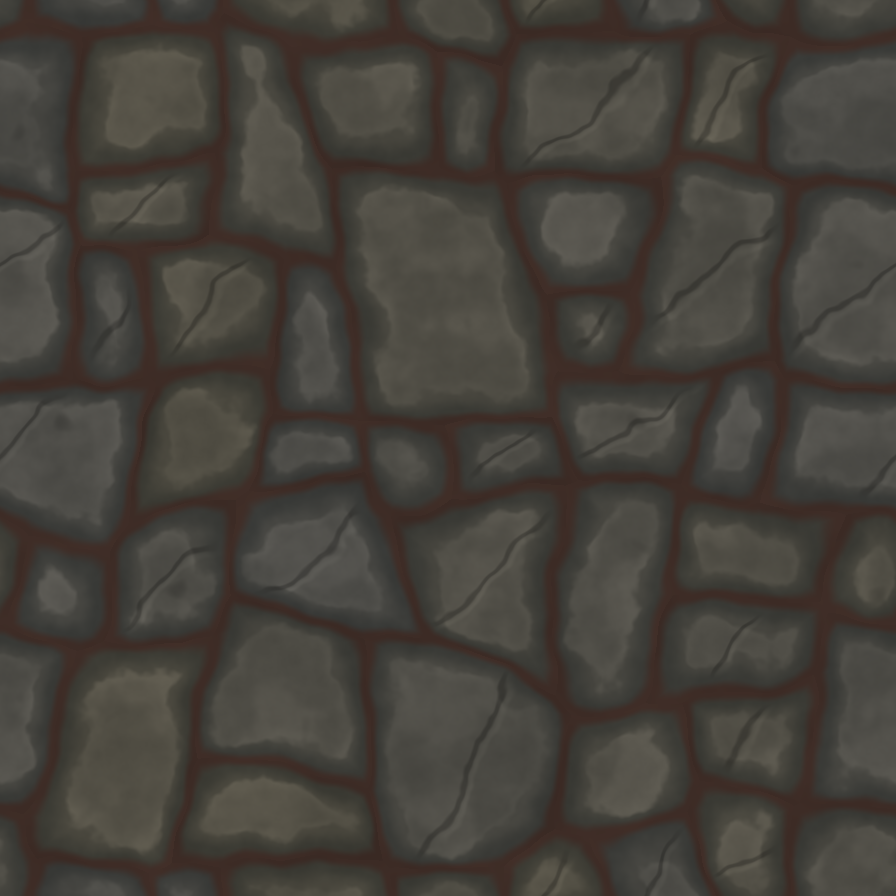
Give the GLSL for this texture, as a Shadertoy shader.

```glsl
// Painted dry-stone wall: slanted blocks in a pinwheel layout, some split in two,
// that grow until they meet, with ragged pale faces, cracks, pits and thin rusty joints.
// Wrapped gradient noise and an even grid make the wall tile in both directions.

#define GRID 6.0      // stones per side, must be even
#define SPREAD 0.70   // how far joints stray from the grid
#define SLANT 0.5     // tilt range of the joints
#define WARP 0.20     // bending of the joints
#define SPLIT 0.6     // share of long stones cut in two
#define CRACKED 0.36  // share of stones with a crack
#define JOINT vec3(0.240, 0.172, 0.148)
#define DARK  vec3(0.224, 0.225, 0.206)
#define MID   vec3(0.280, 0.274, 0.247)
#define LIGHT vec3(0.346, 0.335, 0.303)

struct Stone { float dist; vec2 local; vec2 id; };

vec2 hash2(vec2 p) {
    vec3 q = fract(p.xyx * vec3(0.1031, 0.1030, 0.0973));
    q += dot(q, q.yzx + 33.33);
    return fract((q.xx + q.yz) * q.zy);
}

// Gradient noise that repeats every n lattice units
float corner(vec2 cell, vec2 f, float n) {
    float a = 6.2832 * hash2(mod(cell, n) + n).x;
    return dot(vec2(cos(a), sin(a)), f);
}

float noise(vec2 p, float n) {
    vec2 i = floor(p), f = p - i, o = vec2(1, 0);
    vec2 u = f * f * f * (f * (f * 6.0 - 15.0) + 10.0);
    return mix(mix(corner(i, f, n), corner(i + o, f - o, n), u.x),
               mix(corner(i + o.yx, f - o.yx, n), corner(i + 1.0, f - 1.0, n), u.x), u.y);
}

float fbm(vec2 p, float n) {
    float sum = 0.0, amp = 1.0;
    for (int k = 0; k < 4; k++) {
        sum += amp * noise(p, n);
        p *= 2.0; n *= 2.0; amp *= 0.5;
    }
    return sum;
}

float smin(float a, float b, float k) {
    float h = max(k - abs(a - b), 0.0) / k;
    return min(a, b) - 0.25 * h * h * k;
}

// Signed distance to the joint of a cell: upright in even cells, level in odd ones
float joint(vec2 cell, vec2 p) {
    vec2 h = hash2(mod(cell, GRID) + 11.0) - 0.5;
    vec2 q = p - cell - 0.5;
    if (mod(cell.x + cell.y, 2.0) > 0.5) q = q.yx;
    float slope = SLANT * h.y;
    return (q.x - SPREAD * h.x - slope * q.y) * inversesqrt(1.0 + slope * slope);
}

// Distances to the left, right, bottom and top sides of the stone at vertex v
vec4 sides(vec2 v, vec2 p) {
    float odd = mod(v.x + v.y, 2.0);
    return vec4( joint(v + vec2(-1.0, odd - 1.0), p),
                -joint(v + vec2(0.0, -odd), p),
                 joint(v + vec2(-odd, -1.0), p),
                -joint(v + vec2(odd - 1.0, 0.0), p));
}

// Whole stone, or one half (0 or 1) of a split one
Stone stoneAt(vec2 v, vec2 p, int part) {
    vec2 id = mod(v, GRID) + 31.0;
    vec2 h = hash2(id);
    vec4 w = sides(v, p), s = sides(v, v);
    vec2 size = s.xz + s.yw;
    if (h.x < SPLIT && max(size.x, size.y) > 1.08) {
        bool wide = size.x > size.y;
        vec2 across = wide ? w.xy : w.zw;
        float cut = 0.5 * (across.x - across.y) - 0.4 * (h.y - 0.5);
        if (part == 1) { across.x = cut; id += 40.0; } else across.y = -cut;
        if (wide) w.xy = across; else w.zw = across;
    } else if (part == 1) return Stone(-9.0, vec2(0), id);
    float roundness = mix(0.12, 0.36, hash2(id + 5.0).x);
    float d = smin(min(w.x, w.y), min(w.z, w.w), roundness);
    return Stone(d, 0.5 * (w.xz - w.yw), id);
}

void mainImage(out vec4 fragColor, in vec2 fragCoord) {
    vec2 uv = fragCoord / iResolution.xy;

    // Bent grid space, then the nearest stone and its closest rival
    vec2 p = uv * GRID;
    p += WARP * vec2(noise(uv * 6.0, 6.0), noise(uv * 6.0 + 3.0, 6.0));
    p += 0.04 * vec2(noise(uv * 24.0, 24.0), noise(uv * 24.0 + 9.0, 24.0));
    vec2 base = floor(p + 0.5);
    Stone st = Stone(-9.0, vec2(0), vec2(0));
    float rival = -9.0;
    for (int k = 0; k < 18; k++) {
        int n = k / 2;
        Stone c = stoneAt(base + vec2(n % 3 - 1, n / 3 - 1), p, k % 2);
        rival = max(rival, min(c.dist, st.dist));
        if (c.dist > st.dist) st = c;
    }
    float d = mix(0.5 * (st.dist - rival), st.dist, 0.3);
    vec2 tone = hash2(st.id + 71.0), kind = hash2(st.id + 137.0);
    vec2 shift = floor(tone * 64.0);

    // Dark rim, rounded body and ragged worn face with a pale lip
    float ragged = fbm(uv * 15.0 + shift, 15.0);
    float patches = fbm(uv * 9.0 + shift.yx, 9.0);
    float body = smoothstep(0.05, 0.17, d + 0.06 * ragged);
    float edge = d + 0.13 * ragged;
    float face = smoothstep(0.135, 0.185, edge);
    float worn = smoothstep(-0.15, 0.25, patches + 0.2 * st.local.y);
    vec3 col = mix(DARK, MID, body);
    col = mix(col, LIGHT, face * (0.15 + 0.4 * tone.x + 0.4 * worn));
    col *= 1.0 + 0.05 * face * (1.0 - smoothstep(0.18, 0.26, edge));

    // Cracks with a pale lower lip, and small pits
    float angle = 0.3 + 0.8 * kind.y;
    float crack = dot(st.local, vec2(-sin(angle), cos(angle))) + 0.12 * patches;
    float broken = step(kind.x, CRACKED) * body;
    col *= 1.0 - 0.22 * broken * (1.0 - smoothstep(0.006, 0.028, abs(crack)));
    col *= 1.0 + 0.09 * broken * (1.0 - smoothstep(0.0, 0.035, abs(crack + 0.045)));
    col *= 1.0 - 0.13 * face * smoothstep(0.42, 0.6, noise(uv * 22.0 + shift, 22.0));

    // Warm or cool tint per stone and brushed mottling
    col *= 1.0 + (tone.y - 0.5) * vec3(0.05, 0.02, -0.07);
    col *= 1.0 + 0.05 * patches + 0.05 * fbm(uv * 40.0, 40.0);

    // Soft rust-brown joints
    float gap = 1.0 - smoothstep(0.008, 0.068, d + 0.015 * ragged);
    col = mix(col, JOINT * (1.0 + 0.1 * patches), gap);
    fragColor = vec4(col, 1.0);
}
```
